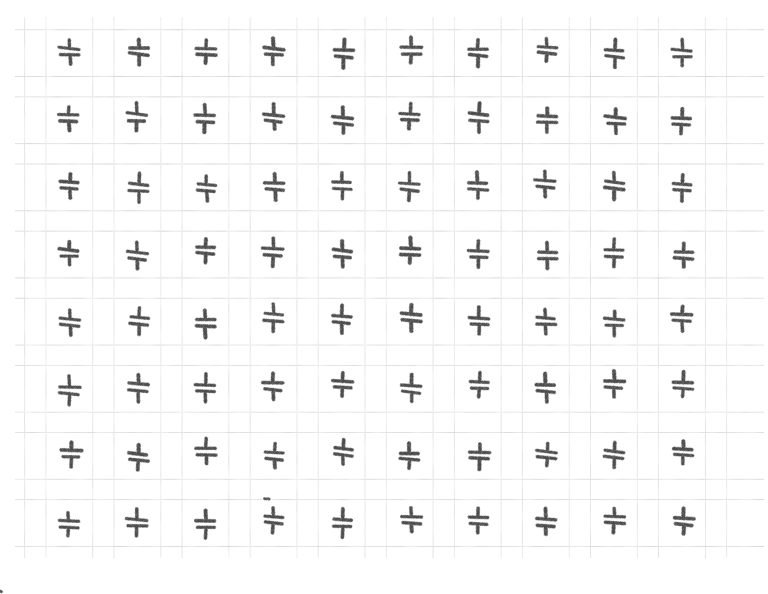
Write a WebGL 2 fragment shader that draws this pattern.

```glsl
#version 300 es
precision highp float;

uniform vec2 u_resolution;
out vec4 fragColor;

// Lengths are in canvas heights
const vec2 COUNT = vec2(10.0, 8.0);
const vec2 PITCH = vec2(0.1146, 0.1130);
const vec2 FIRST = vec2(0.1167, 0.1195);       // centre of the lower left box
const vec2 BOX_HALF = vec2(0.0394);
const vec2 GRID_MIN = vec2(0.025, 0.061);
const vec2 GRID_MAX = vec2(1.286, 0.971);
const float RULE_WIDTH = 0.0015;
const vec2 RULE_STRENGTH = vec2(0.65, 0.85);   // vertical, horizontal

const vec2 SYMBOL_SHIFT = vec2(0.0012, 0.0025);
const vec2 SYMBOL_JITTER = vec2(0.0022, 0.0050);
const float PLATE_HALF = 0.0158;
const float PLATE_GAP = 0.0054;                // half the distance between plates
const float PLATE_RADIUS = 0.0028;
const float PLATE_SLOPE = -0.07;
const float STEM_LENGTH = 0.0160;
const float STEM_RADIUS = 0.0031;
const float SOFTNESS = 0.0007;
const float EDGE_WOBBLE = 0.00035;

const vec3 PAPER = vec3(1.0);
const vec3 RULE_COLOR = vec3(0.80);
const vec3 INK_DARK = vec3(0.30);
const vec3 INK_WORN = vec3(0.39);

// Four signed random values per cell
vec4 hash4(vec2 cell, float seed) {
    vec4 k = vec4(12.99, 39.35, 73.16, 51.73) + seed;
    vec4 n = cell.x * k + cell.y * k.wxyz * 1.73 + seed * 7.1;
    return fract(sin(n) * 4375.85) * 2.0 - 1.0;
}

// Layered sines in -1..1
float ripple(vec2 p) {
    float a = sin(p.x + 1.7 * sin(p.y * 0.83));
    float b = sin(p.y * 1.37 + 1.3 * sin(p.x * 1.91));
    return 0.4 * (a + b) + 0.2 * sin(2.7 * p.x - 3.1 * p.y);
}

float capsule(vec2 p, vec2 a, vec2 b, float radius) {
    vec2 ab = b - a;
    float t = clamp(dot(p - a, ab) / dot(ab, ab), 0.0, 1.0);
    return length(p - a - ab * t) - radius;
}

// One plate with its stem; side is +1 above and -1 below
float plateAndStem(vec2 p, float side, vec2 cell) {
    vec4 r = hash4(cell, 3.0 + side);
    vec4 s = hash4(cell, 9.0 + side);
    float halfWidth = PLATE_HALF * (0.96 + 0.04 * side + 0.09 * r.x);
    float slope = PLATE_SLOPE + 0.07 * r.y;
    vec2 mid = vec2(0.0012 * r.z, side * (PLATE_GAP + 0.0006 * r.w));
    vec2 reach = vec2(halfWidth, halfWidth * slope);
    float weight = 1.0 + 0.1 * s.w;
    float plate = capsule(p, mid - reach, mid + reach, PLATE_RADIUS * weight);

    vec2 root = vec2(0.0010 * s.x, mid.y);
    vec2 tip = root + vec2(0.0012 * s.y, side * (STEM_LENGTH + 0.0030 * s.z));
    return min(plate, capsule(p, root, tip, STEM_RADIUS * weight));
}

// Faint ruled box edges, worn along their length
float rules(vec2 p, float pixel) {
    vec2 g = (p - FIRST) / PITCH;
    vec2 local = (fract(g + 0.5) - 0.5) * PITCH;
    vec2 d = abs(abs(local) - BOX_HALF);
    vec2 cover = clamp((0.5 * (RULE_WIDTH + pixel) - d) / pixel, 0.0, 1.0);
    cover = min(cover, RULE_WIDTH / pixel);
    vec2 lineId = floor(g + 0.5) * 2.0 + step(0.0, local);
    vec2 wear = vec2(ripple(vec2(lineId.x * 3.7, p.y * 70.0)),
                     ripple(vec2(p.x * 70.0, lineId.y * 4.3)));
    cover *= RULE_STRENGTH * (0.75 + 0.3 * wear);
    vec2 inside = step(GRID_MIN, p) * step(p, GRID_MAX);
    return max(cover.x, cover.y) * inside.x * inside.y;
}

// Two stray pen marks
float strayMarks(vec2 p) {
    float dash = capsule(p, vec2(0.4455, 0.1605), vec2(0.4530, 0.1600), 0.0022);
    float corner = capsule(p, vec2(0.0, 0.0045), vec2(0.002, 0.0040), 0.0025);
    return min(dash, corner);
}

void main() {
    vec2 p = gl_FragCoord.xy / u_resolution.y;
    float pixel = 1.0 / u_resolution.y;

    // Hand-drawn symbol in the nearest cell
    vec2 cell = clamp(floor((p - FIRST) / PITCH + 0.5), vec2(0.0), COUNT - 1.0);
    vec2 offset = SYMBOL_SHIFT + SYMBOL_JITTER * hash4(cell, 1.0).xy;
    vec2 q = p - FIRST - cell * PITCH - offset;
    float d = min(plateAndStem(q, 1.0, cell), plateAndStem(q, -1.0, cell));
    d = min(d, strayMarks(p)) + EDGE_WOBBLE * ripple(p * 900.0);

    // Paper, rules, then mottled ink
    vec3 color = mix(PAPER, RULE_COLOR, rules(p, pixel));
    vec3 ink = mix(INK_DARK, INK_WORN, smoothstep(-0.3, 1.0, ripple(p * 520.0)));
    float blur = SOFTNESS + 0.5 * pixel;
    color = mix(color, ink, 1.0 - smoothstep(-blur, blur, d));
    fragColor = vec4(color, 1.0);
}
```
